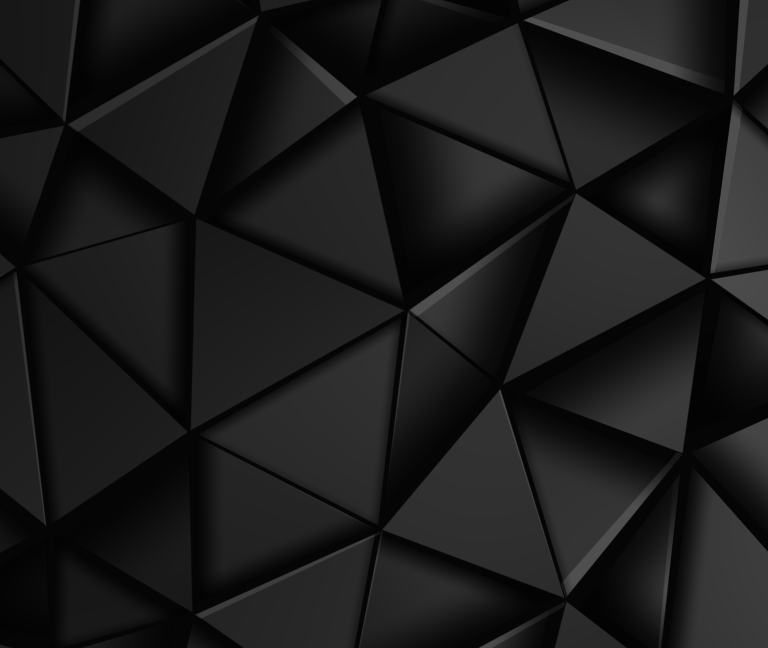
Reproduce this background procedurally as a WebGL 1 fragment shader.

```glsl
precision highp float;
// Dark faceted wall of irregular triangular plates at different heights.
// A jittered triangular lattice gives the plates; each shared edge picks which
// side lies lower and so gets a black gap and soft shadow, or a lit bevel.
uniform vec2 u_resolution;

const float PLATE_SIZE = 0.29;

float hash(vec2 p) {
  p = fract(p * vec2(0.1731, 0.2317) + 0.37);
  p += dot(p, p.yx + 19.19);
  return fract((p.x + p.y) * p.x * 7.31);
}

float cross2(vec2 a, vec2 b) {
  return a.x * b.y - a.y * b.x;
}

// Corner of the skewed lattice, moved off its regular place.
vec2 corner(vec2 id) {
  vec2 jitter = vec2(hash(id + 3.7), hash(id.yx + 11.3)) - 0.5;
  return vec2(id.x + 0.5 * id.y, 0.866 * id.y) + 0.48 * jitter;
}

// Distance to the line a-b, positive on its left.
float edgeDistance(vec2 p, vec2 a, vec2 b) {
  return cross2(normalize(b - a), p - a);
}

// Adds the bevel, shadow and gap along one edge of a plate.
float shadeEdge(float tone, vec2 p, vec2 a, vec2 b, float side, float pixel) {
  float d = edgeDistance(p, a, b);
  float along = clamp(dot(p - a, b - a) / dot(b - a, b - a), 0.0, 1.0);
  float taper = mix(0.45, 1.0, side > 0.0 ? along : 1.0 - along);
  float drop = side * (2.0 * hash((a + b) * 3.1) - 1.0);
  float depth = max(drop, 0.0);

  // Raised sides sometimes show a pale, tapering bevel.
  float lit = step(0.74, hash((a + b) * 5.3 + 2.9)) * step(drop, -0.1);
  float bevelWidth = 0.085 * taper * -min(drop, 0.0);
  float bevel = lit * (1.0 - smoothstep(bevelWidth - pixel, bevelWidth + pixel, d));
  tone = mix(tone, tone * 1.2 + 0.065, bevel);

  // Lower sides fall into shadow beside the taller neighbour.
  float gap = 0.006 + 0.095 * depth * taper;
  float reach = 0.04 + 0.5 * depth * depth;
  float shadow = 1.0 - smoothstep(gap - 0.02, gap + reach, d);
  tone *= 1.0 - 0.85 * shadow * smoothstep(0.0, 0.35, depth);
  return mix(0.018, tone, smoothstep(gap - pixel, gap + pixel, d));
}

void main() {
  vec2 uv = gl_FragCoord.xy / u_resolution.y;
  float pixel = 0.9 / (u_resolution.y * PLATE_SIZE);
  vec2 p = mat2(0.85, 0.527, -0.527, 0.85) * uv / PLATE_SIZE + vec2(5.3, 2.6);

  // Find the plate that holds this point.
  float row = p.y / 0.866;
  vec2 cell = floor(vec2(p.x - 0.5 * row, row));
  vec2 a = vec2(0.0), b = vec2(1.0, 0.0), c = vec2(0.0, 1.0);
  float side = 1.0;
  float best = -9.0;
  for (int j = -1; j <= 1; j++) {
    for (int i = -1; i <= 1; i++) {
      vec2 id = cell + vec2(float(i), float(j));
      vec2 right = corner(id + vec2(1.0, 0.0));
      vec2 top = corner(id + vec2(0.0, 1.0));
      for (int k = 0; k < 2; k++) {
        bool upward = k == 0;
        vec2 tip = corner(id + float(k));
        vec2 second = upward ? right : top;
        vec2 third = upward ? top : right;
        float inside = min(edgeDistance(p, tip, second),
          min(edgeDistance(p, second, third), edgeDistance(p, third, tip)));
        if (inside > best) {
          best = inside;
          a = tip;
          b = second;
          c = third;
          side = upward ? 1.0 : -1.0;
        }
      }
    }
  }

  // Flat plate tone: glow from the right, own brightness and slope.
  vec2 center = (a + b + c) / 3.0;
  vec2 fromLight = uv - vec2(1.15, 0.42);
  float glow = exp(-2.4 * dot(fromLight, fromLight));
  float angle = 6.283 * hash(center * 2.3);
  float slope = dot(p - center, vec2(cos(angle), sin(angle)));
  float tone = 0.092 + 0.18 * glow;
  tone *= mix(0.78, 1.18, hash(center * 4.7 + 1.3)) + 0.28 * slope;

  tone = shadeEdge(tone, p, a, b, side, pixel);
  tone = shadeEdge(tone, p, b, c, side, pixel);
  tone = shadeEdge(tone, p, c, a, side, pixel);

  gl_FragColor = vec4(vec3(clamp(tone, 0.012, 0.31)), 1.0);
}
```
